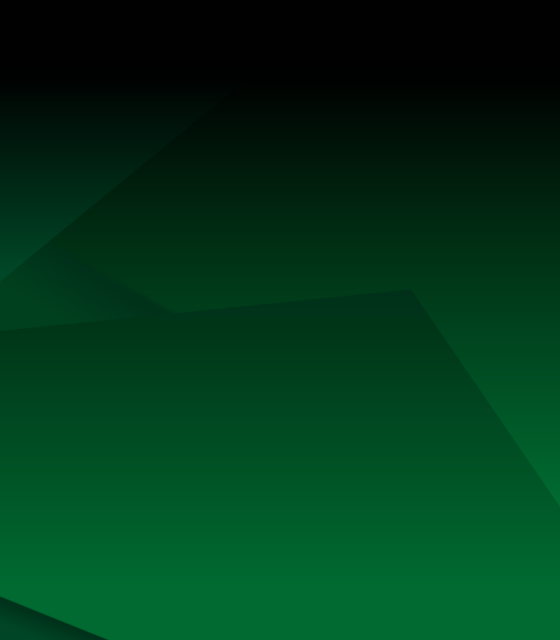
Give the GLSL for this background, as a Shadertoy shader.

```glsl
// Overlapping deep green paper panels fading up into black, with soft fold shadows.

const vec3 BLACK = vec3(0.0, 0.002, 0.001);
const vec3 NIGHT = vec3(0.0, 0.012, 0.006);
const vec3 PINE = vec3(0.0, 0.19, 0.08);
const vec3 TEAL = vec3(0.0, 0.29, 0.16);
const vec3 SHADE = vec3(0.0, 0.185, 0.098);
const vec3 MOSS = vec3(0.0, 0.215, 0.095);
const vec3 EMERALD = vec3(0.0, 0.415, 0.19);

// Signed distance to the line a-b, positive on its left side
float lineSide(vec2 p, vec2 a, vec2 b) {
    vec2 d = normalize(b - a);
    return d.x * (p.y - a.y) - d.y * (p.x - a.x);
}

// Antialiased coverage of the region where the distance is positive
float cover(float dist, float softness) {
    return smoothstep(-softness, softness, dist);
}

// Position of y between two heights, from 0 to 1
float rise(float y, float start, float end) {
    return clamp((y - start) / (end - start), 0.0, 1.0);
}

// Vertical gradient running down through three colours
vec3 ramp(float y, vec3 heights, vec3 top, vec3 middle, vec3 bottom) {
    vec3 upper = mix(top, middle, rise(y, heights.x, heights.y));
    return mix(upper, bottom, rise(y, heights.y, heights.z));
}

void mainImage(out vec4 fragColor, in vec2 fragCoord) {
    // Canvas units: height 1, width 0.875
    vec2 p = fragCoord / iResolution.xy * vec2(0.875, 1.0);
    float edge = 0.8 / iResolution.y;

    // Back panel
    vec3 color = ramp(p.y, vec3(0.87, 0.609, 0.219), NIGHT, PINE, EMERALD);

    // Small fold with a blurred shadow along its crease
    float fold = -lineSide(p, vec2(0.078, 0.6185), vec2(0.267, 0.513));
    vec3 foldColor = mix(SHADE, vec3(0.0, 0.25, 0.118), rise(fold, 0.0, 0.09));
    color = mix(color, foldColor, cover(fold, 0.008));

    // Upper left panel
    float upper = lineSide(p, vec2(0.0, 0.56), vec2(0.378, 0.87));
    vec3 upperColor = ramp(p.y, vec3(0.88, 0.74, 0.56), NIGHT, vec3(0.0, 0.13, 0.068), TEAL);
    color = mix(color, upperColor, cover(upper, edge));

    // Darkness gathering at the top
    color = mix(color, BLACK, smoothstep(0.83, 0.92, p.y));

    // Large front panel with a peaked top
    vec2 peak = vec2(0.642, 0.548);
    float front = min(-lineSide(p, vec2(0.0, 0.483), peak),
                      -lineSide(p, peak, vec2(0.875, 0.208)));
    vec3 frontColor = ramp(p.y, vec3(0.55, 0.475, 0.085), SHADE, MOSS, EMERALD);
    color = mix(color, frontColor, cover(front, edge));

    // Bottom left corner, darkest under the front panel
    float corner = -lineSide(p, vec2(0.0, 0.068), vec2(0.169, 0.0));
    vec3 cornerColor = mix(SHADE, vec3(0.0, 0.275, 0.15), rise(corner, 0.0, 0.04));
    color = mix(color, cornerColor, cover(corner, edge * 1.5));

    fragColor = vec4(color, 1.0);
}
```
